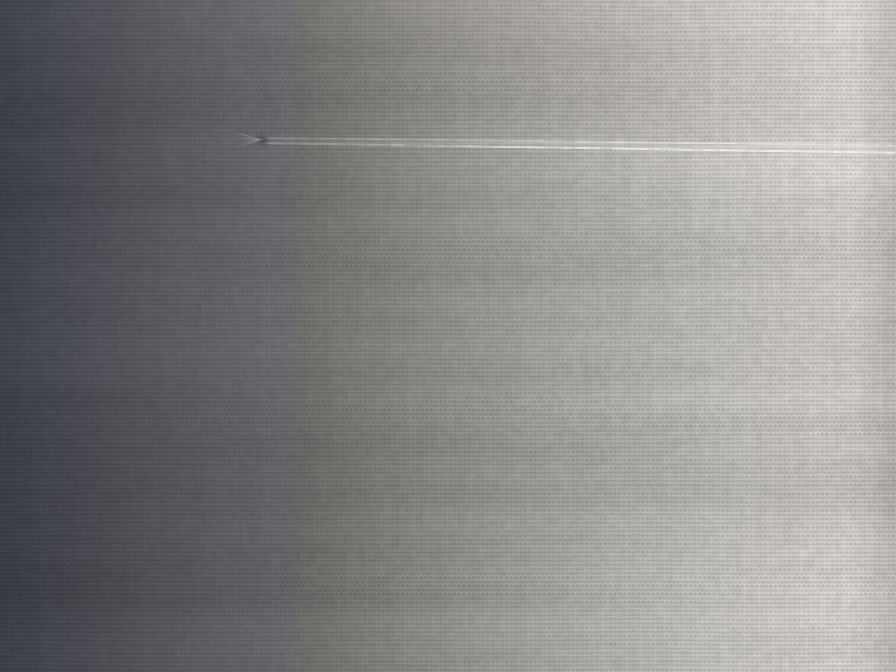
Write a WebGL 1 fragment shader that draws this texture.

```glsl
precision highp float;
// Fine woven cloth: about 190 stitches across and 160 rows down, lit from the right,
// with a soft overlap edge on the left and one pulled thread. The weave is made of
// cosines, its unevenness of value noise, and the snag of distances to thin lines.

uniform vec2 u_resolution;

float hash(vec2 p) {
  vec3 q = fract(vec3(p.xyx) * 0.1031);
  q += dot(q, q.yzx + 33.33);
  return fract((q.x + q.y) * q.z);
}

float noise(vec2 p) {
  vec2 i = floor(p);
  vec2 f = fract(p);
  f = f * f * (3.0 - 2.0 * f);
  return mix(mix(hash(i), hash(i + vec2(1.0, 0.0)), f.x),
             mix(hash(i + vec2(0.0, 1.0)), hash(i + 1.0), f.x), f.y);
}

// Coverage of a thin line; one thinner than a pixel turns fainter instead.
float thinLine(float offset, float halfWidth, float pixel) {
  float reach = max(halfWidth, 0.5 * pixel);
  float edge = 0.5 * pixel;
  float cover = 1.0 - smoothstep(reach - edge, reach + edge, abs(offset));
  return cover * halfWidth / reach;
}

// Broad light: a cool double layer on the left, a warm single layer on the right.
vec3 clothLight(vec2 uv) {
  float t = clamp((uv.x - 0.325) / 0.675, 0.0, 1.0);
  vec3 doubled = mix(vec3(0.24, 0.25, 0.28), vec3(0.415, 0.405, 0.425),
                     clamp(uv.x / 0.325, 0.0, 1.0));
  vec3 warmth = mix(vec3(1.0, 1.002, 0.978), vec3(1.015, 0.997, 0.975),
                    max(uv.y, t));
  vec3 single = (0.407 + 0.58 * t - 0.19 * t * t) * warmth;
  vec3 light = mix(doubled, single, smoothstep(0.317, 0.331, uv.x));
  return light * (1.0 - 0.12 * smoothstep(0.94, 1.01, uv.x));
}

// Stitches in rows, each row shifted sideways by half a stitch from the last.
float weave(vec2 uv) {
  vec2 cell = uv * vec2(190.0, 160.0);
  cell.y += 0.35 * (noise(uv * vec2(7.0, 5.0)) - 0.5);
  cell.x += 0.5 * (noise(uv * vec2(5.0, 9.0)) - 0.5);
  float column = cos(6.28319 * cell.x);
  float stagger = cos(6.28319 * cell.x + 3.14159 * floor(cell.y));
  float row = cos(6.28319 * (cell.y + 0.06 * column));
  float grain = noise(cell * 0.9) - 0.5;
  float resolved = smoothstep(1.8, 2.2, u_resolution.y / 160.0);
  return resolved * (0.05 * row + 0.018 * column + 0.022 * stagger) + 0.06 * grain;
}

// Long horizontal unevenness, with faint upright streaks from the crossing threads.
float bands(vec2 uv) {
  float wide = noise(uv * vec2(1.3, 8.0) + 4.0) - 0.5;
  float medium = noise(uv * vec2(2.0, 27.0) + 17.0) - 0.5;
  float narrow = noise(uv * vec2(9.0, 160.0) + 41.0) - 0.5;
  float upright = noise(uv * vec2(190.0, 7.0) + 73.0) - 0.5;
  // A shaded stretch below the middle and lighter cloth towards the top.
  float shade = exp(-pow((uv.y - 0.29) / 0.11, 2.0));
  return 0.11 * wide + 0.055 * medium + 0.022 * narrow + 0.025 * upright
       - 0.06 * shade + 0.05 * (uv.y - 0.4);
}

// Pulled thread: x is the bright part, y the dark pucker at its left end.
vec2 snag(vec2 uv, float pixel) {
  float run = clamp((uv.x - 0.29) / 0.71, 0.0, 1.0);
  float offset = uv.y - mix(0.791, 0.778, run);
  float gap = mix(0.004, 0.0055, run);
  float started = smoothstep(0.287, 0.305, uv.x);
  float dash = smoothstep(0.15, 0.75, noise(uv * vec2(150.0, 40.0)));
  float strength = mix(0.5, 0.9, run) * (0.55 + 0.45 * dash);
  float upper = thinLine(offset - gap, 0.0011, pixel);
  float lower = thinLine(offset + gap, 0.0015, pixel);
  float between = 0.16 * (1.0 - smoothstep(gap, gap + 0.004, abs(offset)));
  float bright = started * (between + strength * (0.75 * upper + lower));

  // Short strands fan out to the left of the pucker.
  vec2 fromEnd = uv - vec2(0.291, 0.792);
  for (int i = 0; i < 4; i++) {
    float slope = (float(i) - 1.5) * 0.27;
    float reach = 0.022 + 0.016 * hash(vec2(float(i), 3.0));
    float span = smoothstep(-reach, -0.5 * reach, fromEnd.x)
               * (1.0 - smoothstep(-0.004, 0.004, fromEnd.x));
    bright += 0.5 * span * thinLine(fromEnd.y - slope * fromEnd.x, 0.0009, pixel);
  }
  vec2 spot = (fromEnd - vec2(0.002, -0.001)) / vec2(0.006, 0.008);
  return vec2(min(bright, 1.0), exp(-dot(spot, spot)));
}

void main() {
  vec2 uv = gl_FragCoord.xy / u_resolution;
  vec3 color = clothLight(uv);
  color *= 1.0 + weave(uv) + bands(uv);

  vec2 pull = snag(uv, 1.0 / u_resolution.y);
  color *= 1.0 - 0.25 * pull.y;
  color = mix(color, min(color * 1.2 + 0.12, vec3(0.94)), pull.x);
  gl_FragColor = vec4(clamp(color, 0.0, 1.0), 1.0);
}
```
